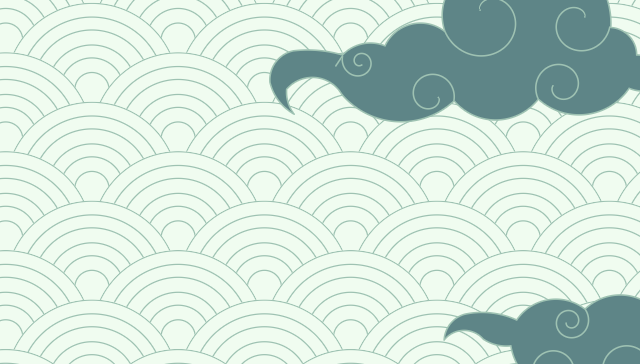
Give the GLSL for this pattern, as a WebGL 2 fragment shader.

```glsl
#version 300 es
precision highp float;
// Overlapping fans of concentric rings with two dark, curling clouds on top.
// Fans are painted row by row; each cloud is a closed chain of circular arcs
// (signed distance), decorated with spiral strokes.

uniform vec2 u_resolution;
out vec4 fragColor;

const float CANVAS_WIDTH = 768.0;   // design units across, y pointing down
const vec3 PAPER = vec3(0.94, 0.99, 0.94);
const vec3 LINE = vec3(0.62, 0.76, 0.70);
const vec3 CLOUD = vec3(0.37, 0.52, 0.53);
const float LINE_WIDTH = 1.5;
const float CLOUD_LINE_WIDTH = 1.9;
const float FAN_RADIUS = 103.5;
const float ROW_STEP = 59.35;
const vec2 FIRST_FAN_TOP = vec2(110.3, 4.0);
const float RINGS[6] = float[6](103.5, 87.0, 71.5, 53.5, 38.0, 20.5);
const float TAU = 6.2831853;

// Arc chains: start x, start y, outward bulge of the arc to the next vertex
const vec3 UPPER_CLOUD[16] = vec3[16](
  vec3(353, 137, 5), vec3(324, 99, 9), vec3(352, 61, 3), vec3(411, 66, 8),
  vec3(462, 55, 18), vec3(534, 38, 8), vec3(545, -20, 1), vec3(720, -20, 4),
  vec3(733, 33, 9), vec3(764, 66, 10), vec3(800, 100, 6), vec3(755, 106, 25),
  vec3(646, 119, 24), vec3(545, 121, 29), vec3(410, 113, -17), vec3(344, 107, -3));
const vec3 LOWER_CLOUD[9] = vec3[9](
  vec3(533, 408, 6.5), vec3(558, 377, 5), vec3(620, 384, 18),
  vec3(702, 371, 19), vec3(790, 375, 1), vec3(790, 460, 1),
  vec3(640, 460, 5), vec3(613, 415, 3), vec3(580, 407, -11));

float pixelSize;

float coverage(float d) { return clamp(0.5 - d / pixelSize, 0.0, 1.0); }

// Adds one arc to a closed shape: nearest distance and inside parity
void addArc(vec2 p, vec3 start, vec2 b, inout float d, inout bool inside) {
  vec2 a = start.xy, e = b - a;
  float s = start.z, h = 0.5 * length(e);
  vec2 n = vec2(e.y, -e.x) / (2.0 * h);
  float r = (h * h + s * s) / (2.0 * s);
  vec2 q = p - (0.5 * (a + b) + n * (s - r));
  float len = length(q), side = dot(p - a, n);
  bool facing = dot(q, n) * sign(s) >= len * (1.0 - abs(s / r));
  d = min(d, facing ? abs(len - abs(r)) : min(length(p - a), length(p - b)));
  // chord crossing, then the sliver between chord and arc
  if ((a.y > p.y) != (b.y > p.y) && (side > 0.0) == (e.y > 0.0)) inside = !inside;
  if (len < abs(r) && (side > 0.0) == (s > 0.0)) inside = !inside;
}

// Distance to a spiral: radii and angles (degrees) from inner to outer end
float curl(vec2 p, vec2 center, vec2 radii, vec2 angles, float ease) {
  vec2 q = p - center;
  float begin = radians(angles.x), sweep = radians(angles.y) - begin;
  float turn = mod(sign(sweep) * (atan(q.y, q.x) - begin), TAU);
  float d = 1e4;
  for (int k = -1; k <= 1; k++) {
    float u = clamp((turn + TAU * float(k)) / abs(sweep), 0.0, 1.0);
    float angle = begin + sweep * u;
    float radius = mix(radii.x, radii.y, pow(u, ease));
    d = min(d, length(q - radius * vec2(cos(angle), sin(angle))));
  }
  return d;
}

float segment(vec2 p, vec2 a, vec2 b) {
  vec2 e = b - a;
  return length(p - a - e * clamp(dot(p - a, e) / dot(e, e), 0.0, 1.0));
}

// Ringed fans, lower rows covering the ones above
vec3 fans(vec2 p) {
  vec3 color = PAPER;
  float row = floor((p.y - FIRST_FAN_TOP.y) / ROW_STEP);
  for (int i = -2; i <= 1; i++) {
    float k = row + float(i);
    float x = p.x - FIRST_FAN_TOP.x - FAN_RADIUS * mod(k, 2.0);
    x = mod(x + FAN_RADIUS, 2.0 * FAN_RADIUS) - FAN_RADIUS;
    float r = length(vec2(x, p.y - FIRST_FAN_TOP.y - k * ROW_STEP - FAN_RADIUS));
    float ring = 1e4;
    for (int j = 0; j < 6; j++) ring = min(ring, abs(r - RINGS[j]));
    vec3 fan = mix(PAPER, LINE, coverage(ring - 0.5 * LINE_WIDTH));
    color = mix(color, fan, coverage(r - FAN_RADIUS - 0.5 * LINE_WIDTH));
  }
  return color;
}

void main() {
  pixelSize = CANVAS_WIDTH / u_resolution.x;
  vec2 p = vec2(gl_FragCoord.x, u_resolution.y - gl_FragCoord.y) * pixelSize;

  // Cloud bodies
  float edge = 1e4;
  bool inside = false;
  for (int i = 0; i < 16; i++)
    addArc(p, UPPER_CLOUD[i], UPPER_CLOUD[(i + 1) % 16].xy, edge, inside);
  for (int i = 0; i < 9; i++)
    addArc(p, LOWER_CLOUD[i], LOWER_CLOUD[(i + 1) % 9].xy, edge, inside);
  vec3 color = mix(fans(p), CLOUD, coverage(inside ? -edge : edge));

  // Curls of the upper cloud, then of the lower one
  float stroke = min(edge, segment(p, vec2(403, 79), vec2(411, 67)));
  stroke = min(stroke, curl(p, vec2(583, 22), vec2(12, 51.5), vec2(235, 522), 0.65));
  stroke = min(stroke, curl(p, vec2(694, 28), vec2(11, 38), vec2(-45, -353), 0.7));
  stroke = min(stroke, curl(p, vec2(432, 74), vec2(4.5, 22), vec2(63, 558), 1.4));
  stroke = min(stroke, curl(p, vec2(517, 114), vec2(9.5, 28.5), vec2(18, 374), 0.65));
  stroke = min(stroke, curl(p, vec2(673, 103), vec2(9.5, 31.4), vec2(180, -211), 0.85));
  stroke = min(stroke, curl(p, vec2(684, 386), vec2(5, 23.5), vec2(158, -400), 1.0));
  stroke = min(stroke, curl(p, vec2(664, 446), vec2(25, 25), vec2(-180, 0), 1.0));
  stroke = min(stroke, curl(p, vec2(752, 444), vec2(29, 29), vec2(-190, -20), 1.0));
  color = mix(color, LINE, coverage(stroke - 0.5 * CLOUD_LINE_WIDTH));

  fragColor = vec4(color, 1.0);
}
```
